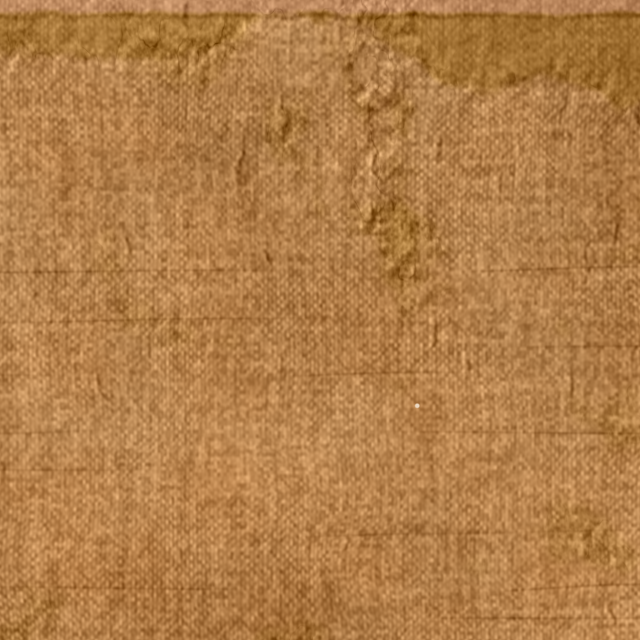
Write a WebGL 2 fragment shader that draws this texture.

```glsl
#version 300 es
precision highp float;
// Worn brown linen with a fine weave, olive glue stains, wrinkles and faint horizontal seams.

#define THREADS 150.0
#define WEAVE_CONTRAST 0.036
#define SLUB_CONTRAST 0.085
#define GRAIN_CONTRAST 0.17
#define RELIEF 0.62
#define WRINKLES 34
#define SEAMS 9
#define LINEN vec3(0.712, 0.509, 0.302)
#define GLUE vec3(0.640, 0.452, 0.205)
#define FRAY vec3(0.735, 0.530, 0.365)

uniform vec2 u_resolution;
out vec4 fragColor;

const float PI = 3.14159;

float hash(vec2 cell) {
    uvec2 q = uvec2(ivec2(cell)) * uvec2(1597334673u, 3812015801u);
    uint n = (q.x ^ q.y) * 1597334673u;
    n = (n ^ (n >> 15)) * 2246822519u;
    n ^= n >> 13;
    return float(n >> 8) / 16777216.0;
}

float noise(vec2 p) {
    vec2 i = floor(p), f = fract(p);
    f = f * f * (3.0 - 2.0 * f);
    return mix(mix(hash(i), hash(i + vec2(1, 0)), f.x),
               mix(hash(i + vec2(0, 1)), hash(i + vec2(1, 1)), f.x), f.y);
}

float fbm(vec2 p) {
    float sum = 0.0, amp = 0.533;
    for (int i = 0; i < 4; i++) {
        sum += amp * noise(p);
        p = mat2(1.6, 1.2, -1.2, 1.6) * p + 17.3;
        amp *= 0.5;
    }
    return sum;
}

float gauss(float d, float width) {
    return exp(-d * d / (width * width));
}

// Brightness of the woven threads, with uneven yarn and fibre grain
float weave(vec2 uv) {
    vec2 wobble = vec2(noise(uv * 9.0), noise(uv * 9.0 + 40.0));
    vec2 t = uv * THREADS + 1.6 * wobble;
    float strength = 0.5 + noise(uv * 11.0 + 5.0);
    float knots = cos(PI * t.x) * cos(PI * t.y) + 0.45 * cos(2.0 * PI * t.x);
    float slubs = noise(t * vec2(0.9, 0.09)) + 0.7 * noise(t * vec2(0.07, 0.8) + 90.0) - 0.85;
    float grain = noise(t * vec2(1.35, 1.1) + 200.0) - 0.5;
    return WEAVE_CONTRAST * strength * knots + SLUB_CONTRAST * slubs + GRAIN_CONTRAST * grain;
}

// Short upright folds: a dark groove with a lit flank
float wrinkles(vec2 uv) {
    float shade = 0.0;
    for (int i = 0; i < WRINKLES; i++) {
        float k = float(i);
        vec2 r = vec2(hash(vec2(k, 301)), hash(vec2(k, 302)));
        vec2 centre = vec2(1.0 - 0.95 * r.x * r.x, 1.0 - 0.62 * r.y);
        if (i % 4 == 0) centre = r;
        float len = mix(0.012, 0.05, hash(vec2(k, 303)));
        vec2 d = uv - centre;
        d.x += 0.018 * (noise(vec2(uv.y * 38.0, k * 3.0)) - 0.5) + 0.2 * (hash(vec2(k, 304)) - 0.5) * d.y;
        float span = gauss(d.y, len) * smoothstep(0.2, 0.6, noise(vec2(uv.y * 60.0, k * 5.0)));
        shade += span * (0.09 * gauss(d.x + 0.006, 0.004) - 0.15 * gauss(d.x, 0.0035));
    }
    return shade;
}

// Long faint dark threads that wander and fade
float seams(vec2 uv) {
    float shade = 0.0;
    for (int i = 0; i < SEAMS; i++) {
        float k = float(i);
        float y = (k + hash(vec2(k, 401))) / float(SEAMS) * 0.62;
        y += 0.016 * (noise(vec2(uv.x * 3.0, k * 7.0)) - 0.5);
        float run = smoothstep(0.4, 0.8, noise(vec2(uv.x * 3.5, k * 9.0 + 2.0)));
        shade += run * gauss(uv.y - y, 0.0026) * (0.6 + 0.6 * noise(vec2(uv.x * 50.0, k)));
    }
    return -0.10 * shade;
}

void main() {
    vec2 uv = gl_FragCoord.xy / u_resolution;

    // Glue along the top, a ragged run below it, and stray patches
    float ragged = fbm(uv * 26.0) - 0.5;
    float edge = mix(0.945, 0.85, smoothstep(0.5, 0.78, uv.x));
    edge += 0.085 * (noise(vec2(uv.x * 7.0, 3.0)) - 0.5) + 0.05 * ragged;
    float band = smoothstep(-0.014, 0.014, uv.y - edge);
    float rim = gauss(uv.y - edge, 0.02);
    float drift = 0.08 * (noise(vec2(uv.y * 7.0, 12.0)) - 0.5);
    float run = 1.0 - smoothstep(0.025, 0.075, abs(uv.x - 0.61 - drift) + 0.13 * ragged);
    run *= smoothstep(0.46, 0.6, uv.y + 0.1 * ragged);
    float patches = smoothstep(0.62, 0.76, fbm(uv * 6.5 + 31.0));
    float glue = clamp(0.9 * band + 0.55 * run * smoothstep(0.35, 0.65, fbm(uv * 17.0)) + 0.5 * patches, 0.0, 1.0);
    float rough = clamp(0.17 + 0.7 * run + 0.5 * rim + 0.4 * patches + 0.12 * band, 0.0, 1.0);

    // Crumpled relief lit from the upper left
    vec2 q = uv * vec2(46.0, 36.0);
    float lit = fbm(q) - fbm(q + vec2(-0.22, 0.26));
    float crease = smoothstep(0.88, 1.0, 1.0 - abs(2.0 * fbm(uv * vec2(30.0, 19.0) + 8.0) - 1.0));

    // Colour: warmer below, greyer above, with soft blotches
    float blotch = fbm(uv * 4.0 + 60.0) - 0.5;
    float hue = fbm(uv * 9.0 + 75.0) - 0.5 + 0.5 * (uv.y - 0.5);
    vec3 color = LINEN + vec3(-0.02, 0.012, 0.03) * hue;
    color = mix(color, GLUE, glue);
    color = mix(color, FRAY, smoothstep(0.976, 0.986, uv.y + 0.012 * ragged));

    float shade = weave(uv) * (1.0 - 0.35 * band) + 0.13 * blotch;
    shade += RELIEF * rough * lit - 0.11 * crease * (rough - 0.12);
    shade += wrinkles(uv) + seams(uv);
    shade -= 0.09 * gauss(uv.y - 0.975 + 0.012 * ragged, 0.004);
    color += shade * vec3(1.0, 0.98, 0.92);

    // One pale fleck of lint
    float fleck = 1.0 - smoothstep(0.002, 0.005, length(uv - vec2(0.652, 0.366)));
    color = mix(color, vec3(0.93, 0.85, 0.76), fleck);

    fragColor = vec4(clamp(color, 0.0, 1.0), 1.0);
}
```
